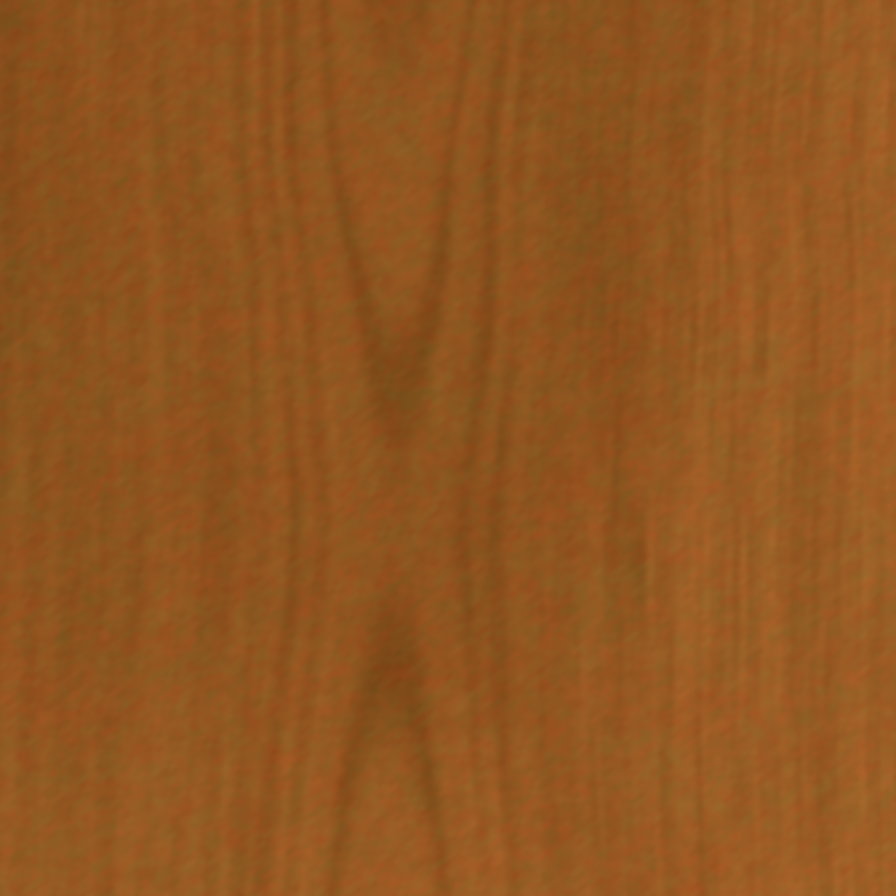
A WebGL 1 fragment shader for this texture:

```glsl
precision highp float;
// Flat-sawn brown wood: two soft cathedral arches facing each other in a
// field of near-vertical grain. A saddle-shaped ring field bends the streaks;
// broad shading and a fine red-green mottle are layered on top.

uniform vec2 u_resolution;

const vec3 BASE = vec3(0.575, 0.341, 0.130);
const vec3 TONE_STEP = vec3(0.090, 0.060, 0.040);
const vec3 HUE_STEP = vec3(0.024, -0.018, -0.006);
const vec2 HEART = vec2(0.437, 0.410);
const float ARCH_CURVE = 0.016;
const float ARCH_GAP = 0.160;

float hash(vec2 p) {
  vec3 q = fract(vec3(p.xyx) * 0.1031);
  q += dot(q, q.yzx + 33.33);
  return fract((q.x + q.y) * q.z);
}

// Smooth value noise in -1..1
float noise(vec2 p) {
  vec2 cell = floor(p);
  vec2 f = fract(p);
  f = f * f * (3.0 - 2.0 * f);
  float low = mix(hash(cell), hash(cell + vec2(1.0, 0.0)), f.x);
  float high = mix(hash(cell + vec2(0.0, 1.0)), hash(cell + 1.0), f.x);
  return 2.0 * mix(low, high, f.y) - 1.0;
}

float bell(float x, float width) {
  float t = x / width;
  return exp(-t * t);
}

// Zero on both arches, positive outside them, negative within
float ringField(vec2 d) {
  float reach = sqrt(d.y * d.y + 0.003);
  return d.x * d.x - ARCH_CURVE * (reach - ARCH_GAP);
}

// Dark arch lines with soft, concentrated tips
float archTone(float field, vec2 d) {
  float fade = mix(1.0, 0.55, smoothstep(0.18, 0.50, abs(d.y)));
  float main = bell(field, 0.0012) * fade;
  float nested = bell(field + 0.0063, 0.0011) * 0.55;
  return -0.85 * (main + nested);
}

// Long streaks following the bent grain coordinate
float grainTone(float across, float x, float y) {
  float fineness = smoothstep(0.55, 0.85, x);
  float wide = noise(vec2(across * 15.0 + 40.0, y * 1.7));
  float medium = noise(vec2(across * 52.0 + 90.0, y * 2.6 + 7.0));
  float fine = noise(vec2(across * 125.0 + 170.0, y * 8.0 + 3.0));
  return 0.22 * wide + 0.24 * medium + mix(0.10, 0.27, fineness) * fine;
}

// Paired lines flanking the heart
float flankTone(float radius, float y) {
  float wobble = 0.004 * noise(vec2(y * 5.0, 61.0));
  float lines = cos((radius - 0.088 + wobble) * 6.28318 / 0.037);
  return -0.24 * lines * bell(radius - 0.105, 0.045);
}

// Slow light and dark areas over the board
float broadTone(vec2 p) {
  float side = 0.55 * smoothstep(0.60, 0.95, p.x) - 0.12;
  float lift = 0.38 * (0.45 - p.y);
  float cloud = 0.20 * noise(p * vec2(4.0, 3.0) + 12.0);
  float shadow = -0.25 * bell(p.x - 0.29, 0.035) * smoothstep(0.1, 0.5, p.y);
  float fleck = -0.55 * bell(p.x - 0.712, 0.012) * bell(p.y - 0.37, 0.07);
  return side + lift + cloud + shadow + fleck;
}

// Slanted fine mottle
float mottle(vec2 p, float seed) {
  vec2 q = vec2(p.x * 0.8 + p.y * 0.6, p.y * 0.8 - p.x * 0.6);
  q *= vec2(0.8, 1.2);
  return 0.6 * noise(q * 135.0 + seed) + 0.5 * noise(q * 66.0 + seed * 2.0);
}

void main() {
  vec2 p = gl_FragCoord.xy / u_resolution;
  vec2 bend = vec2(0.006 * noise(vec2(p.y * 6.0, 5.0)), 0.0);
  vec2 d = p - HEART + bend;
  d.x += 0.012 * (0.5 - p.y);

  float field = ringField(d);
  float radius = sqrt(max(field, 0.0));
  float across = radius * sign(d.x);
  float outside = smoothstep(0.045, 0.090, radius);

  float heart = 0.14 * (1.0 - outside);
  float streaks = grainTone(across, p.x, p.y) + flankTone(radius, p.y);
  float tone = broadTone(p) + heart + archTone(field, d);
  tone += streaks * outside + 0.26 * mottle(p, 211.0);

  float hue = 1.2 * mottle(p, 37.0) + 0.25 * noise(p * 9.0 + 80.0);
  vec3 color = BASE + TONE_STEP * tone + HUE_STEP * hue;
  gl_FragColor = vec4(clamp(color, 0.0, 1.0), 1.0);
}
```
